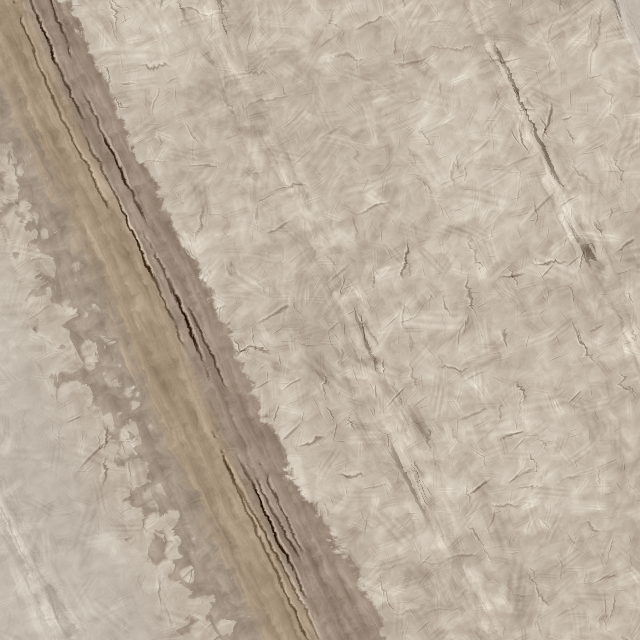
Give the GLSL for this texture, as a WebGL 2 fragment shader.

```glsl
#version 300 es
precision highp float;
// Weathered plaster crossed by a slanting band of bare, fibrous wood.
// Cellular loops scatter brush strokes, cracks and ragged lumps; warped layered
// sines give the stains and, stretched along the slant, the wood grain.
uniform vec2 u_resolution;
out vec4 fragColor;

vec2 hash2(vec2 p) {
  vec3 q = fract(p.xyx * vec3(0.1031, 0.1030, 0.0973));
  q += dot(q, q.yzx + 33.33);
  return fract((q.xx + q.yz) * q.zy);
}

mat2 turn(float a) {
  return mat2(cos(a), -sin(a), sin(a), cos(a));
}

// Warped layered sines, roughly -0.8 to 0.8
float clouds(vec2 p) {
  float sum = 0.0, amp = 0.5;
  for (int i = 0; i < 5; i++) {
    p = turn(1.1) * p * 1.7 + 1.3;
    p += 0.6 * sin(p.yx * 1.3);
    sum += amp * sin(p.x) * sin(p.y);
    amp *= 0.65;
  }
  return sum;
}

// Distance to the nearest scattered point
float lumps(vec2 p) {
  float nearest = 2.0;
  for (int k = 0; k < 9; k++) {
    vec2 id = floor(p) + vec2(k % 3 - 1, k / 3 - 1);
    nearest = min(nearest, length(p - id - hash2(id)));
  }
  return nearest;
}

// Overlapping brush strokes with fine bristle lines
float strokes(vec2 p) {
  float tone = 0.0;
  for (int k = 0; k < 9; k++) {
    vec2 id = floor(p) + vec2(k % 3 - 1, k / 3 - 1);
    vec2 h = hash2(id), look = hash2(id + 57.0);
    vec2 d = turn(look.x * 17.0) * (p - id - h);
    d.y += 0.25 * (h.x - 0.5) * d.x * d.x;
    float mask = (1.0 - smoothstep(0.3, 0.65, abs(d.x)))
               * (1.0 - smoothstep(0.14, 0.22, abs(d.y)));
    float bristle = sin(d.y * 42.0 + h.y * 6.0 + sin(d.x * 4.0));
    tone += mask * (h.y - 0.5 + 0.3 * look.y * bristle);
  }
  return tone;
}

// Short tapering cracks, upright or level, each with a pale lip
float cracks(vec2 p) {
  float depth = 0.0;
  for (int k = 0; k < 9; k++) {
    vec2 id = floor(p) + vec2(k % 3 - 1, k / 3 - 1);
    vec2 h = hash2(id + 11.0), look = hash2(id + 83.0);
    float angle = 0.35 + 1.45 * step(0.4, look.x) + (h.x - 0.5) * 1.0;
    vec2 d = turn(angle) * (p - id - h);
    d.y += 0.3 * (h.y - 0.5) * d.x * d.x;
    float along = 1.0 - smoothstep(0.1, 0.25 + 0.4 * h.y, abs(d.x));
    float groove = 1.0 - smoothstep(0.0, 0.012 + 0.03 * along, abs(d.y));
    float lip = 1.0 - smoothstep(0.0, 0.035, abs(d.y - 0.05));
    depth += step(0.42, look.y) * look.y * along * (groove - 0.35 * lip);
  }
  return depth;
}

// Soft band around a slanted line
float ridge(float across, float centre, float width) {
  float d = (across - centre) / width;
  return exp(-d * d);
}

void main() {
  vec2 p = gl_FragCoord.xy / u_resolution;
  float down = 1.0 - p.y;
  float across = p.x - 0.04 - 0.46 * down + 0.004 * sin(down * 11.0);
  float stain = clouds(p * 6.0);
  float fine = clouds(p * 38.0);
  float grit = clouds(p * 85.0 + 0.8 * fine);
  float rough = across + 0.004 * fine + 0.002 * grit;
  float grain = clouds(vec2(rough * 95.0, down * 9.0));

  // Plaster: stains, dabs and strokes of falling size
  float dabs = lumps((p + 0.01 * fine) * 26.0) - 0.45;
  float tone = 0.62 + 0.38 * stain + 0.22 * fine + 0.3 * grit - 0.35 * dabs
             + 0.6 * strokes(p * 12.0) + 0.6 * strokes(p * 19.0 + 40.0)
             + 0.6 * strokes(p * 33.0 + 90.0);
  vec3 col = mix(vec3(0.685, 0.627, 0.567), vec3(0.815, 0.775, 0.715), tone);
  float cool = max(1.0 - smoothstep(-0.3, -0.17, across), smoothstep(0.9, 0.93, rough));
  col = mix(col, vec3(0.75, 0.72, 0.675) + 0.05 * (tone - 0.6), 0.6 * cool);

  // Flaking ridges parallel to the band: pale chips and broken dark cracks
  float streaks = 0.8 * ridge(rough, 0.29 - 0.02 * down + 0.012 * stain, 0.035)
                + ridge(rough, 0.7 + 0.006 * stain, 0.022)
                + 1.3 * ridge(rough, -0.4, 0.028) + ridge(rough, 0.92, 0.012);
  col += streaks * (0.012 + 0.1 * grain + 0.05 * fine);
  float broken = smoothstep(-0.1, 0.3, sin(down * 9.0 + across * 8.0) + 0.6 * fine);
  col -= 0.2 * streaks * broken * smoothstep(0.28, 0.55, -grain);

  // Cracks gather in loose groups
  float groups = 0.65 + 0.7 * smoothstep(-0.3, 0.4, clouds(p * 4.0 + 7.0));
  float crackDepth = cracks(p * 13.0 + 0.12 * fine)
                   + 0.75 * cracks(p * 21.0 + 9.0 + 0.15 * fine)
                   + 0.45 * cracks(p * 34.0 + 31.0);
  col -= groups * crackDepth * vec3(0.19, 0.2, 0.2) * (1.0 - 0.75 * cool);

  // Ragged grey-brown shade left of the wood, thinning into loose patches
  float ragged = lumps((p + 0.014 * vec2(fine, stain)) * vec2(34.0, 27.0)) - 0.45;
  float shade = smoothstep(-0.2, 0.2, (across + 0.172) * 17.0 + 2.4 * ragged + 0.9 * fine + 0.6 * stain)
              * (1.0 - smoothstep(-0.02, 0.0, across));
  vec3 shadeColor = vec3(0.62, 0.56, 0.5) + 0.06 * fine + 0.05 * grit + 0.04 * grain - 0.05 * ragged;
  col = mix(col, shadeColor, 0.9 * shade);

  // Dark brown strip right of the wood, with a dusty edge
  float rim = 0.062 + 0.045 * down * down + 0.016 * clouds(p * 18.0) + 0.012 * fine;
  float strip = smoothstep(-0.015, 0.0, across)
              * (1.0 - smoothstep(-0.005, 0.005, across - rim + 0.006 * grit));
  vec3 stripColor = vec3(0.59, 0.52, 0.46) + 0.08 * grain + 0.05 * fine + 0.04 * grit;
  col = mix(col, stripColor, 0.93 * strip);

  // Tan wood
  float wood = smoothstep(-0.108, -0.075, across + 0.02 * grain + 0.016 * fine)
             * (1.0 - smoothstep(-0.012, 0.004, across));
  vec3 woodColor = vec3(0.65, 0.573, 0.48) + 0.09 * grain + 0.035 * fine + 0.03 * grit;
  col = mix(col, woodColor, 0.9 * wood);

  // Broken fissures and lifted fibres along the wood
  for (int i = 0; i < 6; i++) {
    float n = float(i);
    float offset = rough + 0.018 - 0.010 * n + 0.006 * sin(down * 8.0 + n * 2.3);
    float gap = smoothstep(-0.2, 0.5, sin(down * (9.0 + 3.0 * n) + n * 4.0) + 0.7 * fine);
    float fissure = 1.0 - smoothstep(0.0004, 0.0032, abs(offset));
    float fibre = 1.0 - smoothstep(0.0, 0.003, abs(offset - 0.005));
    col += gap * (0.09 * fibre - 0.22 * fissure);
  }
  fragColor = vec4(clamp(col, 0.0, 1.0), 1.0);
}
```
